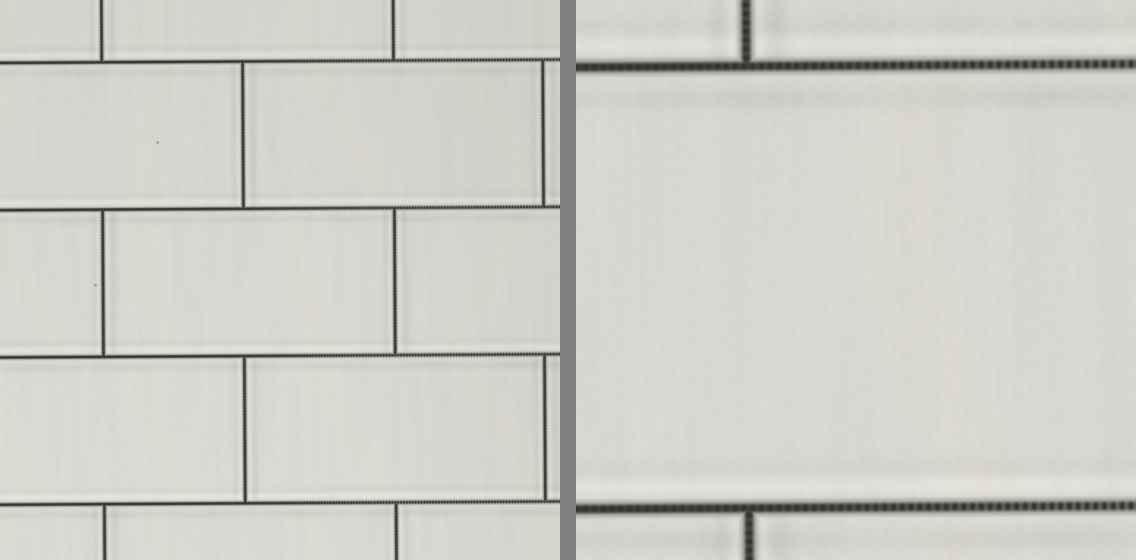
Left: the whole. Right: its middle third, enlarged.
Give the GLSL for this texture, as a three.js fragment shader.

```glsl
// Pale glazed wall tiles in running bond with bevelled rims and thin dark joints.
varying vec2 vUv;

float hash(vec2 p) {
  return fract(sin(dot(p, vec2(127.1, 311.7))) * 43758.5453);
}

// Soft band centred on a distance from an edge.
float band(float d, float centre, float width) {
  float x = (d - centre) / width;
  return exp(-x * x);
}

// Faint upright brush strokes: layered sines bent by slower ones.
float brushGrain(vec2 p, float seed) {
  float sum = 0.0;
  float freq = 95.0;
  float amp = 0.5;
  for (int i = 0; i < 5; i++) {
    float k = float(i) + seed * 9.0;
    float bend = 1.6 * sin(p.y * 11.0 + k * 2.3 + p.x * 17.0) + 1.3 * sin(p.x * 31.0 + k * 4.1);
    float fade = 0.6 + 0.4 * sin(p.y * 19.0 + p.x * 43.0 + k * 3.7);
    sum += amp * fade * sin(p.x * freq + bend + k * 5.0);
    freq *= 1.63;
    amp *= 0.8;
  }
  return sum;
}

// Sparse dark pinholes, at most one per cell.
float pinholes(vec2 p) {
  vec2 cell = floor(p * 9.0);
  vec2 centre = 0.2 + 0.6 * vec2(hash(cell + 3.1), hash(cell + 8.7));
  float dist = length(fract(p * 9.0) - centre) / 9.0;
  return step(0.94, hash(cell + 5.3)) * (1.0 - smoothstep(0.001, 0.004, dist));
}

void main() {
  vec2 p = vUv;

  // Rows and staggered columns, hung slightly out of square
  float rowPos = (p.y - 0.1016 - 0.006 * (p.x - 0.5)) / 0.263;
  float row = floor(rowPos);
  float odd = mod(row, 2.0);
  float tileWidth = mix(0.536, 0.521, odd);
  float colPos = (p.x - mix(0.4385, 0.187, odd) + 0.006 * p.y) / tileWidth;
  float seed = hash(vec2(row, floor(colPos)) + 20.0);

  // Distances to the four sides of the tile
  float left = fract(colPos) * tileWidth;
  float right = tileWidth - left;
  float bottom = fract(rowPos) * 0.263;
  float top = 0.263 - bottom;
  float across = min(left, right);
  float upright = min(top, bottom);
  float edge = min(across, upright);

  // Glaze, lit from below and a little from the left
  vec3 glaze = vec3(0.842, 0.843, 0.820);
  glaze += 0.022 * (0.55 - p.y) - 0.022 * smoothstep(0.55, 1.0, p.x);
  glaze += 0.008 * (seed - 0.5);
  glaze += 0.008 * brushGrain(p, seed);
  glaze += vec3(0.006, 0.0, -0.005) * sin(p.x * 23.0 + 2.0 * sin(p.y * 7.0 + seed * 6.0));
  glaze += 0.010 * (hash(floor(p * vec2(420.0, 300.0))) - 0.5);

  // Bevel: shaded top and sides, bright strip along the bottom
  float uneven = 0.8 + 0.2 * sin(p.x * 37.0 + seed * 6.0);
  glaze -= 0.040 * uneven * band(top, 0.019, 0.007);
  glaze -= 0.035 * band(left, 0.018, 0.007);
  glaze -= 0.028 * band(right, 0.016, 0.006);
  glaze += 0.035 * band(bottom, 0.013, 0.005);
  glaze -= 0.018 * band(bottom, 0.024, 0.006);
  glaze += 0.020 * band(across, 0.009, 0.003);
  glaze = mix(glaze, vec3(0.49, 0.50, 0.47), 0.6 * pinholes(p));

  // Joint: grey shoulder and dark core, finely toothed mostly on the right
  float along = across < upright ? p.y : p.x;
  float teeth = 0.5 + 0.5 * sin(along * 1200.0);
  float toothed = across < upright ? 0.25 : 0.15 + 0.55 * smoothstep(0.35, 0.75, p.x);
  float shoulder = 1.0 - smoothstep(0.0025, 0.0070, edge);
  float core = 1.0 - smoothstep(0.0008, 0.0040, edge);
  vec3 jointColor = mix(vec3(0.19, 0.20, 0.18), vec3(0.49, 0.50, 0.47), teeth * toothed);
  vec3 color = mix(glaze, vec3(0.60, 0.61, 0.58), 0.85 * shoulder);
  color = mix(color, jointColor, core);

  gl_FragColor = vec4(color, 1.0);
}
```
